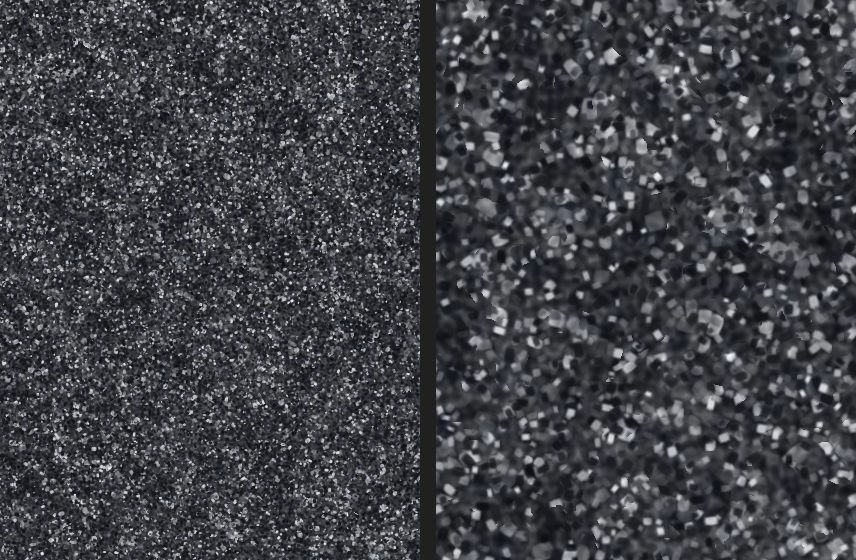
Left: the whole. Right: its middle third, enlarged.
Reproduce this texture procedurally as a WebGL 2 fragment shader.

```glsl
#version 300 es
precision highp float;
// Dark speckled granite: charcoal ground, pale angular grains, black pits and fine sparkle.

uniform vec2 u_resolution;
out vec4 fragColor;

const float TAU = 6.2831853;
const vec3 COOL_TINT = vec3(-0.009, 0.0, 0.019);
const vec3 WARM_SHIFT = vec3(0.016, 0.003, -0.016);

// Three random values in 0..1 for an integer cell and a layer seed.
vec3 hash3(vec2 cell, int seed) {
    uvec3 v = uvec3(ivec3(ivec2(cell), seed)) * 1664525u + 1013904223u;
    v.x += v.y * v.z; v.y += v.z * v.x; v.z += v.x * v.y;
    v ^= v >> 16u;
    v.x += v.y * v.z; v.y += v.z * v.x; v.z += v.x * v.y;
    return vec3(v >> 8u) / 16777216.0;
}

float cornerSlope(vec2 cell, vec2 offset, int seed) {
    float angle = TAU * hash3(cell, seed).x;
    return dot(vec2(cos(angle), sin(angle)), offset);
}

// Gradient noise, roughly -0.7..0.7.
float gradientNoise(vec2 p, int seed) {
    vec2 i = floor(p), f = p - i;
    vec2 w = f * f * f * (f * (f * 6.0 - 15.0) + 10.0);
    vec2 e = vec2(1.0, 0.0);
    float low = mix(cornerSlope(i, f, seed), cornerSlope(i + e.xy, f - e.xy, seed), w.x);
    float high = mix(cornerSlope(i + e.yx, f - e.yx, seed), cornerSlope(i + e.xx, f - e.xx, seed), w.x);
    return mix(low, high, w.y);
}

// Distance to a rotated grain, between an ellipse and a rounded box.
float grainDistance(vec2 d, float angle, float radius, float stretch) {
    float c = cos(angle), s = sin(angle);
    vec2 q = abs(vec2(c * d.x + s * d.y, c * d.y - s * d.x)) * vec2(1.0 / stretch, stretch);
    return mix(length(q), max(q.x, q.y) * 1.1, 0.5) - radius;
}

// One grain per cell: x is the coverage, y the random tone of the covering grain.
vec2 grainLayer(vec2 p, float cellSize, float density, float softness, int seed) {
    vec2 q = p / cellSize, home = floor(q);
    float blur = softness / cellSize;
    vec2 best = vec2(0.0);
    for (int y = -1; y <= 1; y++) {
        for (int x = -1; x <= 1; x++) {
            vec2 cell = home + vec2(x, y);
            vec3 place = hash3(cell, seed);
            vec3 look = hash3(cell, seed + 57);
            if (place.z > density) continue;
            float radius = mix(0.2, 0.44, look.x);
            float stretch = mix(1.0, 1.3, fract(look.x * 7.0));
            float d = grainDistance(q - cell - place.xy, TAU * look.y, radius, stretch);
            float coverage = 1.0 - smoothstep(-blur, blur, d);
            if (coverage > best.x) best = vec2(coverage, look.z);
        }
    }
    return best;
}

void main() {
    vec2 p = gl_FragCoord.xy / u_resolution.y;
    float softness = max(0.0013, 0.6 / u_resolution.y);

    // Broad clouds steer how pale and how crowded each region is.
    float cloud = 0.6 * gradientNoise(p * 11.0, 1) + 0.8 * gradientNoise(p * 29.0, 2);
    float fine = gradientNoise(p * 175.0, 3);

    // Mottled ground, varied on a logarithmic scale.
    float mottle = 0.8 * gradientNoise(p * 80.0, 4) + 1.1 * fine;
    float tone = exp(-1.72 + 0.45 * cloud + mottle);

    // Pale grains, from large and dull to small and bright.
    float cellSize = 0.0145;
    for (int i = 0; i < 4; i++) {
        vec2 grain = grainLayer(p, cellSize, 0.4 + 0.45 * cloud, softness, 100 + i * 9);
        float pale = mix(0.2, 0.76 + 0.03 * float(i), pow(grain.y, 2.1));
        tone = mix(tone, pale * (1.0 + 0.45 * fine), grain.x * 0.92);
        cellSize *= 0.74;
    }

    // Black pits between the grains.
    vec2 pit = grainLayer(p, 0.0085, 0.4 - 0.3 * cloud, softness, 200);
    tone = mix(tone, mix(0.05, 0.13, pit.y), pit.x * 0.85);

    // Sparse glints.
    vec2 glint = grainLayer(p, 0.0075, 0.045 + 0.06 * cloud, softness, 300);
    tone = mix(tone, mix(0.6, 0.88, glint.y), glint.x);

    float warmth = gradientNoise(p * 60.0, 5);
    vec3 color = vec3(tone) + COOL_TINT + WARM_SHIFT * warmth;
    fragColor = vec4(clamp(color, 0.0, 1.0), 1.0);
}
```
